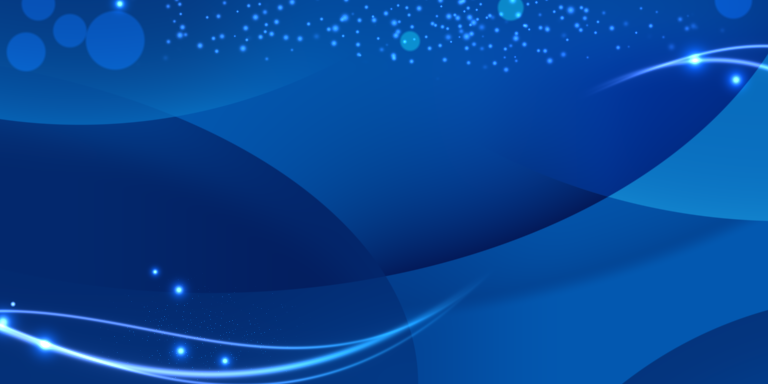
Give the GLSL for this background, as a WebGL 1 fragment shader.

```glsl
precision highp float;
// Blue backdrop of overlapping curved sheets with light strands, bokeh and sparkling dots.
uniform vec2 u_resolution;

// Canvas units: x runs 0..2, y runs 0..1.
const vec3 NAVY = vec3(0.01, 0.10, 0.35);
const vec3 DEEP = vec3(0.015, 0.19, 0.47);
const vec3 BLUE = vec3(0.01, 0.345, 0.69);
const vec3 DUSK = vec3(0.01, 0.26, 0.58);
const vec3 AZURE = vec3(0.02, 0.34, 0.74);
const vec3 ROYAL = vec3(0.0, 0.20, 0.63);
const vec3 TEAL = vec3(0.03, 0.42, 0.74);
const vec3 CYAN = vec3(0.10, 0.58, 0.85);
const vec3 ICE = vec3(0.67, 0.84, 0.99);
const vec3 LILAC = vec3(0.58, 0.66, 1.0);
const vec3 GLOW = vec3(0.05, 0.40, 0.95);
const float DOT_CELL = 0.031;
const float DUST_CELL = 0.009;

float hash(vec2 p) {
  return fract(sin(dot(p, vec2(127.1, 311.7))) * 4375.85);
}

float bell(float x, float center, float width) {
  float t = (x - center) / width;
  return exp(-t * t);
}

// Approximate signed distance to an ellipse, negative inside.
float ellipse(vec2 p, vec2 center, vec2 radii) {
  vec2 q = p - center;
  float k = length(q / radii);
  return k * (k - 1.0) / length(q / (radii * radii));
}

float inside(float d) {
  float soft = 1.0 / u_resolution.y;
  return 1.0 - smoothstep(-soft, soft, d);
}

// One at the edge, decaying inward.
float rim(float d, float rate) {
  return exp(min(d, 0.0) * rate);
}

// Translucent disc.
float bokeh(vec2 p, float x, float y, float radius) {
  return 1.0 - smoothstep(-0.006, 0.003, length(p - vec2(x, y)) - radius);
}

// White core in a blue halo.
vec3 spark(vec2 p, float x, float y, float radius) {
  float r = length(p - vec2(x, y)) / radius;
  return ICE * exp(-r * r * 6.0) + GLOW * exp(-r * r) * 0.6;
}

// Thin light along a cubic with heights h, from span.x to span.y.
float strand(vec2 p, vec2 span, vec4 h, float width) {
  float run = span.y - span.x;
  float t = clamp((p.x - span.x) / run, 0.0, 1.0);
  float s = 1.0 - t;
  float y = dot(h, vec4(s * s * s, 3.0 * s * s * t, 3.0 * s * t * t, t * t * t));
  float slope = 3.0 * dot(h.yzw - h.xyz, vec3(s * s, 2.0 * s * t, t * t)) / run;
  float d = abs(p.y - y) / sqrt(1.0 + slope * slope) / width;
  return exp(-d * d) + 0.12 * exp(-d * 0.5);
}

// Random soft dots, one per cell, kept where density allows.
float scatter(vec2 p, float cell, float density, float seed) {
  vec2 id = floor(p / cell);
  vec2 jitter = vec2(hash(id + seed), hash(id + seed + 17.3));
  float size = mix(0.08, 0.2, hash(id + seed + 5.1));
  float r = length(fract(p / cell) - 0.3 - 0.4 * jitter) / size;
  float rank = hash(id + seed + 41.7);
  return exp(-r * r) * smoothstep(rank, rank + 0.15, density);
}

vec3 sheets(vec2 p) {
  float bowl = ellipse(p, vec2(0.547, 1.253), vec2(1.576, 1.016));
  float wedge = ellipse(p, vec2(2.044, 2.117), vec2(1.693));
  float shade = ellipse(p, vec2(0.781, 2.927), vec2(2.76));
  float corner = ellipse(p, vec2(2.289, -0.849), vec2(1.081));
  float hill = ellipse(p, vec2(-0.497, 0.0), vec2(1.586, 0.872));
  float innerHill = ellipse(p, vec2(-0.2, 0.0), vec2(1.25, 0.69));
  float dish = ellipse(p, vec2(0.208, 2.133), vec2(1.458));

  // Lower ground with its soft shadow and dark corner
  vec3 col = mix(DUSK, BLUE, smoothstep(0.95, 1.5, p.x));
  float shadow = (1.0 - smoothstep(-0.03, 0.025, shade)) * rim(shade, 8.0);
  col = mix(col, DEEP, shadow * 0.55);
  col = mix(col, mix(DEEP, DUSK, smoothstep(0.0, 0.4, -corner)), inside(corner) * 0.9);

  // Bright wedge on the right
  col = mix(col, mix(TEAL, CYAN, rim(wedge, 9.0) * 0.55), inside(wedge));

  // Central bowl, darkest along its rim
  vec3 fill = mix(BLUE, AZURE, smoothstep(0.9, 1.4, p.x));
  fill = mix(fill, DUSK, smoothstep(0.8, 1.05, p.y) * 0.6);
  float royal = smoothstep(1.2, 1.75, p.x) * (1.0 - smoothstep(0.75, 1.0, p.y));
  fill = mix(fill, ROYAL, royal * inside(wedge) * 0.9);
  float dark = rim(bowl, 4.2) * smoothstep(0.3, 1.1, p.x);
  fill = mix(fill, NAVY, dark * (1.0 - 0.6 * inside(wedge) * smoothstep(1.3, 1.6, p.x)));
  col = mix(col, fill, inside(bowl));

  // Dark hill on the left
  vec3 slope = mix(DUSK, DEEP, smoothstep(0.0, 0.2, -hill));
  slope = mix(slope, NAVY, smoothstep(0.1, 0.9, p.x) * 0.7);
  slope = mix(slope, NAVY, (1.0 - smoothstep(-0.12, 0.01, innerHill)) * 0.35);
  vec3 foot = mix(DEEP, DUSK, 0.5 * smoothstep(0.5, 1.1, p.x));
  foot = mix(foot, NAVY, 0.3 * smoothstep(0.0, 0.3, p.y));
  col = mix(col, mix(foot, slope, inside(bowl)), inside(hill));

  // Upper left dish, glowing at its lower rim
  vec3 sky = mix(DEEP, TEAL, rim(dish, 5.5));
  sky = mix(sky, DUSK, inside(hill) * 0.25);
  return mix(col, sky, inside(dish) * (1.0 - smoothstep(0.45, 0.95, p.x)));
}

vec3 strands(vec2 p) {
  vec2 low = vec2(0.0, 1.302), high = vec2(1.432, 2.0);
  float fade = 1.0 - smoothstep(0.7, 1.3, p.x);
  float rise = smoothstep(1.5, 1.9, p.x);
  float lower = 0.9 * strand(p, low, vec4(0.146, -0.034, -0.039, 0.31), 0.009)
    + 0.6 * strand(p, low, vec4(0.19, 0.193, -0.094, 0.31), 0.004)
    + 0.5 * strand(p, low, vec4(0.154, -0.023, -0.143, 0.318), 0.004);
  float upper = 0.7 * strand(p, high, vec4(0.708, 0.792, 0.883, 0.88), 0.004)
    + 0.7 * strand(p, high, vec4(0.714, 0.812, 0.88, 0.823), 0.006);
  vec3 tint = mix(LILAC, vec3(0.2, 0.7, 0.85), smoothstep(0.5, 1.0, p.x));
  return tint * lower * fade + LILAC * upper * rise;
}

vec3 lights(vec2 p) {
  // Large bokeh
  float blue = bokeh(p, 0.3, 0.895, 0.078) + bokeh(p, 0.068, 0.865, 0.052)
    + bokeh(p, 0.182, 0.92, 0.045) + bokeh(p, 0.1, 0.99, 0.045) + bokeh(p, 1.91, 1.0, 0.05);
  float green = bokeh(p, 1.33, 0.98, 0.035) + bokeh(p, 1.068, 0.893, 0.027);
  vec3 col = vec3(0.01, 0.09, 0.2) * blue + vec3(0.03, 0.25, 0.16) * green;

  // Dots along the top, each layer on a turned grid
  float spread = bell(p.x, 1.2, 0.42) + 0.5 * bell(p.x, 0.58, 0.18);
  float density = spread * smoothstep(0.76, 0.96, p.y) * 0.65;
  for (int i = 0; i < 3; i++) {
    float k = float(i);
    vec2 q = p + p.yx * vec2(0.3, -0.3) * (k + 1.0);
    float dots = scatter(q, DOT_CELL * (1.0 + 0.4 * k), density, 9.0 * k);
    col += mix(GLOW, LILAC, 0.5) * dots * 0.75;
  }

  // Fine dust above the lower strands
  float cloud = bell(p.x, 0.52, 0.2) * bell(p.y, 0.13, 0.1);
  col += CYAN * scatter(p + p.yx * vec2(0.4, -0.4), DUST_CELL, cloud * 0.5, 3.0) * 0.2;

  // Single sparks
  return col + spark(p, 0.404, 0.292, 0.012) + spark(p, 0.466, 0.245, 0.02)
    + spark(p, 0.471, 0.086, 0.021) + spark(p, 0.586, 0.06, 0.017)
    + spark(p, 0.117, 0.102, 0.03) + spark(p, 0.008, 0.161, 0.03)
    + spark(p, 1.917, 0.792, 0.024) + spark(p, 1.81, 0.844, 0.03)
    + spark(p, 0.312, 0.99, 0.018) + ICE * bokeh(p, 0.034, 0.208, 0.006);
}

void main() {
  vec2 p = gl_FragCoord.xy / u_resolution * vec2(2.0, 1.0);
  gl_FragColor = vec4(min(sheets(p) + strands(p) + lights(p), 1.0), 1.0);
}
```
